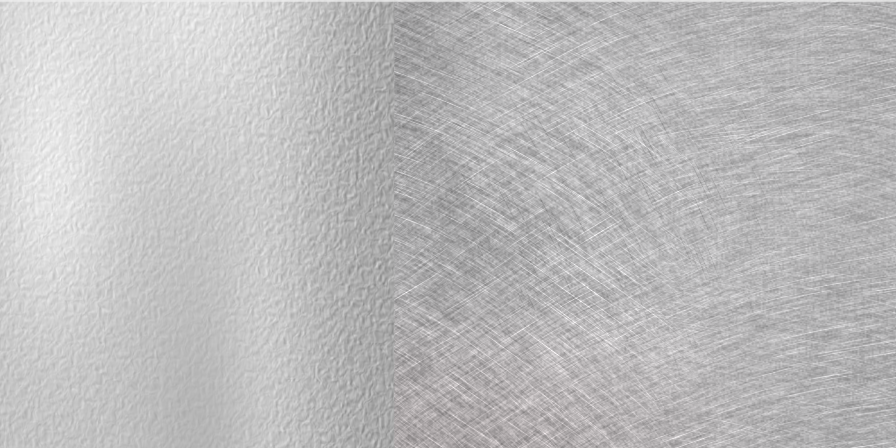
Write a Shadertoy shader that draws this texture.

```glsl
float hash(vec2 p) {
    return fract(sin(dot(p, vec2(127.1, 311.7))) * 43758.5453);
}

float noise(vec2 p) {
    vec2 i = floor(p), f = fract(p);
    f = f * f * (3.0 - 2.0 * f);
    return mix(mix(hash(i), hash(i + vec2(1, 0)), f.x),
               mix(hash(i + vec2(0, 1)), hash(i + vec2(1, 1)), f.x), f.y);
}

// Soft elliptical spot with peak value 1
float glow(vec2 p, vec2 centre, vec2 radius) {
    vec2 d = (p - centre) / radius;
    return exp(-dot(d, d));
}

// Small pebbled relief lit from the upper left
float pebbles(vec2 p) {
    vec2 q = p * vec2(155.0, 105.0);
    q += 0.9 * vec2(noise(p * 62.0), noise(p * 62.0 + 17.0));
    float coarse = noise(q) - noise(q + vec2(0.65, -0.4));
    float fine = noise(q * 1.7 + 31.0) - noise(q * 1.7 + vec2(31.7, 30.5));
    return coarse + 0.5 * fine;
}

vec3 frostedPanel(vec2 p) {
    float tone = 0.755;
    tone += 0.13 * glow(p, vec2(0.11, 0.58), vec2(0.15, 0.33));
    tone += 0.12 * glow(p, vec2(0.42, 1.0), vec2(0.25, 0.34));
    tone += 0.06 * glow(p, vec2(0.03, 1.0), vec2(0.2, 0.3));
    tone += 0.04 * glow(p, vec2(0.58, 0.25), vec2(0.09, 0.4));
    tone -= 0.05 * glow(p, vec2(0.45, 0.03), vec2(0.13, 0.28));
    tone -= 0.1 * smoothstep(0.58, 0.88, p.x);
    float roughness = 0.085 + 0.07 * smoothstep(0.4, 0.88, p.x);
    roughness *= 1.0 - 0.5 * glow(p, vec2(0.45, 0.1), vec2(0.12, 0.35));
    return vec3(tone + roughness * pebbles(p));
}

// Polar frame: x along the arc, y across it
vec2 arcFrame(vec2 p, vec2 centre) {
    vec2 d = p - centre;
    return vec2(atan(d.x, d.y) * length(vec2(1.4, 0.5) - centre), length(d));
}

// Broken, tapered strokes following an arc
float strokes(vec2 arc, float density, float span, float seed) {
    float row = floor(arc.y * density);
    float along = arc.x / span + 7.0 * hash(vec2(row, seed));
    float cell = floor(along), t = fract(along);
    float h = hash(vec2(row + seed, cell));
    float tilt = (hash(vec2(cell, row - seed)) - 0.5) * (t - 0.5) * 0.6;
    float dist = abs(fract(arc.y * density) - mix(0.35, 0.65, h) - tilt) / density;
    float px = 0.5 / iResolution.y;
    float line = 1.0 - smoothstep(0.0005 - px, 0.0011 + px, dist);
    float taper = smoothstep(0.0, 0.3, t) * (1.0 - smoothstep(0.5, 1.0, t));
    return line * taper * h * h * h;
}

// Fine brushed grain with light strokes on top, in slightly wandering arcs
float brushed(vec2 p, vec2 centre, float seed) {
    vec2 arc = arcFrame(p, centre);
    arc.y += 0.04 * noise(p * 3.0 + seed);
    float grain = noise(arc.yx * vec2(230.0, 14.0) + seed) - 0.5;
    grain += 0.8 * (noise(arc.yx * vec2(390.0, 30.0) - seed) - 0.5);
    float light = strokes(arc, 165.0, 0.17, seed) + strokes(arc, 85.0, 0.28, seed + 9.0);
    float patches = 0.4 + 1.2 * noise(p * vec2(4.0, 6.0) + seed);
    return 0.095 * grain + 0.17 * patches * (light - 0.12);
}

vec3 scratchedPanel(vec2 p) {
    // Broad shading
    float tone = 0.705;
    tone += 0.06 * glow(p, vec2(1.38, 0.25), vec2(0.35, 0.2));
    tone += 0.05 * glow(p, vec2(1.25, 0.72), vec2(0.3, 0.25));
    tone += 0.03 * glow(p, vec2(1.65, 0.65), vec2(0.3, 0.4));
    tone -= 0.06 * glow(p, vec2(0.9, 0.83), vec2(0.12, 0.25));
    tone -= 0.05 * glow(p, vec2(1.06, 0.48), vec2(0.14, 0.12));
    tone -= 0.02 * glow(p, vec2(0.95, 0.05), vec2(0.3, 0.2));

    // Crossing sweeps, each fading into its own region
    float left = 1.0 - smoothstep(1.2, 1.75, p.x);
    float upper = smoothstep(0.3, 0.55, p.y);
    float right = smoothstep(1.2, 1.6, p.x);
    tone += left * brushed(p, vec2(-0.3, -2.0), 3.0);
    tone += 0.8 * mix(0.4, 1.0, upper) * brushed(p, vec2(2.5, -1.5), 21.0);
    tone += 0.7 * right * upper * brushed(p, vec2(1.75, -0.1), 47.0);
    tone += 0.9 * (1.0 - upper) * brushed(p, vec2(2.3, -1.9), 65.0);
    tone += 0.6 * (1.0 - upper) * right * brushed(p, vec2(1.1, -2.2), 83.0);
    tone += 0.5 * left * brushed(p, vec2(0.1, -0.9), 37.0);

    // Steep dark scratches near the middle
    vec2 steep = arcFrame(p, vec2(-1.2, -0.7));
    float worn = glow(p, vec2(1.35, 0.55), vec2(0.4, 0.35));
    tone += 0.08 * worn * (noise(steep.yx * vec2(210.0, 18.0)) - 0.5);
    tone -= 0.14 * worn * strokes(steep, 110.0, 0.14, 5.0);

    // Metallic speckle and a faint warm tint low down
    tone += 0.11 * (noise(p * 250.0) - 0.5);
    float warm = (1.0 - smoothstep(0.0, 0.45, p.y)) * (1.0 - smoothstep(1.1, 1.9, p.x));
    return tone * mix(vec3(1.0, 0.997, 1.003), vec3(1.02, 0.99, 0.995), warm);
}

void mainImage(out vec4 fragColor, in vec2 fragCoord) {
    vec2 p = fragCoord / iResolution.xy * vec2(2.0, 1.0);
    float px = 1.0 / iResolution.y;
    float seam = smoothstep(0.88 - px, 0.88 + px, p.x);
    vec3 col = mix(frostedPanel(p), scratchedPanel(p), seam);
    // Thin pale rim along the top
    col = mix(col, vec3(0.93), 0.8 * smoothstep(0.996 - px, 0.998, p.y));
    fragColor = vec4(clamp(col, 0.0, 1.0), 1.0);
}
```
